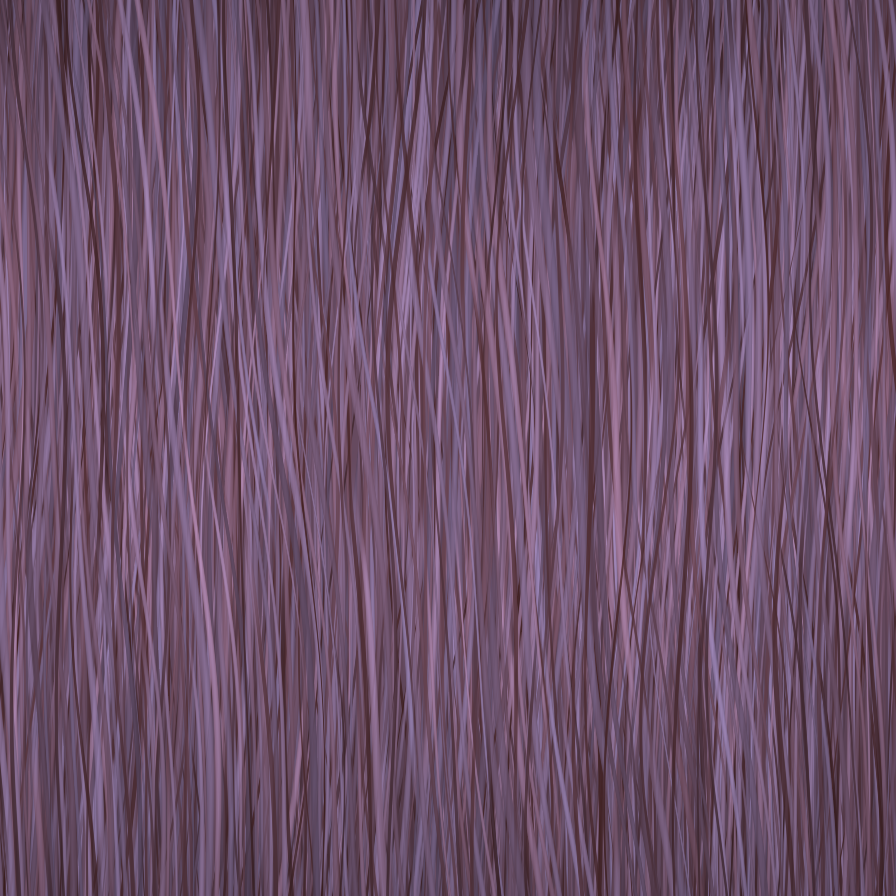
Write a WebGL 2 fragment shader that draws this texture.

```glsl
#version 300 es
precision highp float;

#define LAYERS 16
#define BODY_COUNT 105.0
#define HAIR_COUNT 48.0
#define MAX_SLOPE 0.11
#define BEND 0.012
#define OPACITY 0.78
#define EDGE_SHADE 0.38
#define SHADOW vec3(0.27, 0.175, 0.215)
#define SHEEN vec3(0.55, 0.44, 0.585)
#define WARMTH vec3(0.07, -0.01, -0.06)
#define LIGHT_ENDS 0.86
#define LIGHT_MIDDLE 1.08

uniform vec2 u_resolution;
out vec4 fragColor;

const float TAU = 6.2831853;

// Four independent random values for one strand
vec4 hash4(vec2 p) {
    vec4 q = fract(p.xyxy * vec4(0.1031, 0.1030, 0.0973, 0.1099));
    q += dot(q, q.wzxy + 33.33);
    return fract((q.xxyz + q.yzzw) * q.zywx);
}

// Sideways drift of a whole layer: slant plus slow waves
float drift(vec2 p, vec4 rnd) {
    float slant = (rnd.x - 0.5) * 2.0 * MAX_SLOPE * (p.y - 0.5);
    float wave = sin(p.y * 4.0 + p.x * 5.0 + rnd.y * TAU)
               + 0.5 * sin(p.y * 9.0 - p.x * 8.0 + rnd.z * TAU);
    return slant + BEND * wave;
}

// One layer of strands: rgb colour and coverage
vec4 strandLayer(vec2 p, float layer, bool thin, float pixel) {
    vec4 layerRnd = hash4(vec2(layer * 7.3 + 2.1, 19.7));
    float count = (thin ? HAIR_COUNT : BODY_COUNT) * mix(0.8, 1.2, layerRnd.w);
    float x = (p.x + drift(p, layerRnd) + layerRnd.y + 1.0) * count;
    float id = floor(x);
    vec4 shape = hash4(vec2(id, layer + 3.0));
    vec4 look = hash4(vec2(id + 41.0, layer * 3.0 + 67.0));

    // Tapering width and a wandering centre kept inside the cell
    float taper = 0.75 + 0.25 * sin(p.y * mix(4.0, 9.0, shape.x) + look.w * TAU);
    float halfWidth = taper * (thin ? mix(0.05, 0.12, shape.y) : mix(0.18, 0.46, shape.y));
    float sway = sin(p.y * mix(3.0, 8.0, shape.z) + shape.w * TAU);
    float centre = 0.5 + (0.47 - halfWidth) * sway;
    float dist = abs(fract(x) - centre);

    float soft = 0.6 * pixel * count;
    float cover = 1.0 - smoothstep(halfWidth - soft, halfWidth + soft, dist);

    // Strands fade in and out along their length
    float fade = sin(p.y * mix(2.0, 6.0, look.x) + look.y * TAU);
    cover *= smoothstep(-0.75, -0.2, fade) * OPACITY;

    // Rounded shading and tone
    float across = min(dist / halfWidth, 1.0);
    float gloss = 0.1 * sin(p.y * 7.0 + shape.x * TAU);
    float tone = thin ? mix(-0.25, 0.3, look.z) : mix(0.3, 1.3, look.z) + gloss;
    tone *= thin ? 1.0 : 1.0 - EDGE_SHADE * across * across;
    float warm = thin ? 0.25 + 0.5 * (shape.x - 0.5) : shape.x - 0.5;
    return vec4(mix(SHADOW, SHEEN, tone) + WARMTH * warm, cover);
}

void main() {
    vec2 p = gl_FragCoord.xy / u_resolution.y;
    float pixel = 1.0 / u_resolution.y;

    // Broad strands and thin dark hairs, stacked from back to front
    vec3 colour = mix(SHADOW, SHEEN, 0.35);
    for (int i = 0; i < LAYERS; i++) {
        vec4 strand = strandLayer(p, float(i), i % 2 == 1, pixel);
        colour = mix(colour, strand.rgb, strand.a);
    }

    // Soft band of light across the middle, broken into patches
    float band = sin(clamp(p.y, 0.0, 1.0) * 0.5 * TAU);
    float patches = 0.03 * sin(p.x * 17.0 + 2.0 * sin(p.y * 5.0)) * sin(p.y * 8.0 + p.x * 6.0);
    colour *= mix(LIGHT_ENDS, LIGHT_MIDDLE, band) + patches;

    fragColor = vec4(clamp(colour, 0.0, 1.0), 1.0);
}
```
